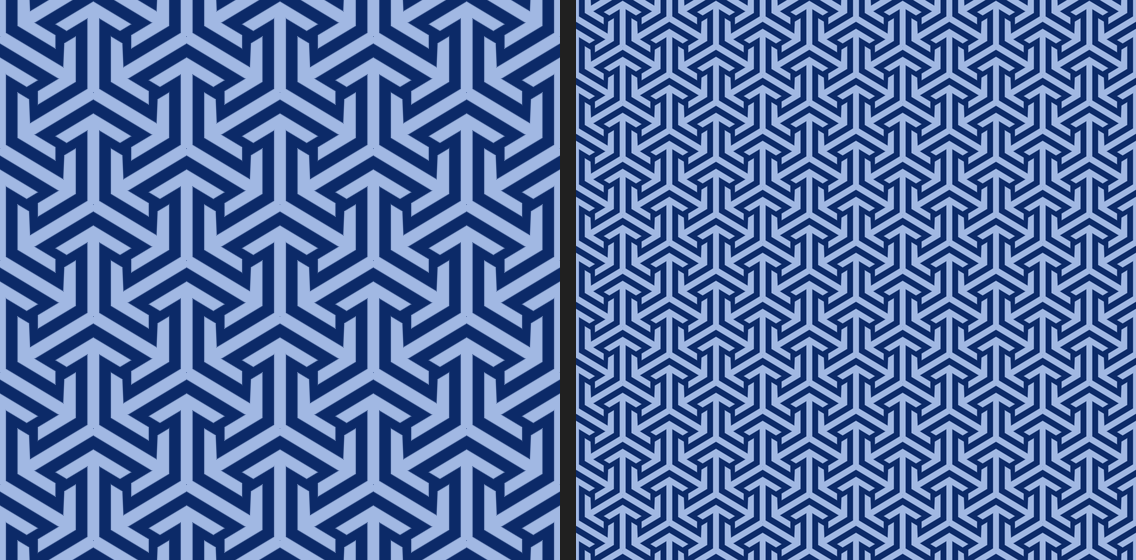
Left, the tile; right, the same tile 2 across and 2 down.
Write a three.js fragment shader that draws this pattern.

```glsl
// Interlocking three-armed arrow figures, pale blue on navy, on a staggered
// lattice of 3 x 5 cells. Each figure is a union of half-plane bands, and every
// pixel takes the nearest of the figures around it, so the lattice wraps.

varying vec2 vUv;

const vec2 REPEATS = vec2(3.0, 5.0);
const vec2 ANCHOR = vec2(0.5, 0.435);      // centre of one figure on the canvas
const vec2 CELL = vec2(1.0, 0.57735);      // cell size in figure units
const vec3 PALE = vec3(0.63, 0.72, 0.89);
const vec3 NAVY = vec3(0.047, 0.165, 0.407);

const float REACH = 0.406;                 // centre to outer edge of a barb
const float STEM_HALF = 0.0318;
const float BARB_WIDTH = 0.060;
const float BARB_TAPER = 0.045;            // widening of upright barbs to the tip
const float SOFTNESS = 0.0045;

vec2 rotate(vec2 p, float angle) {
  float c = cos(angle), s = sin(angle);
  return vec2(c * p.x + s * p.y, c * p.y - s * p.x);
}

// Signed distance to one arm pointing up: a stem with two swept-back barbs.
float arrowArm(vec2 p, float taper) {
  vec2 q = vec2(abs(p.x), p.y);
  float across = dot(q, vec2(0.5, 0.866025));
  float along = dot(q, vec2(0.866025, -0.5));
  float outer = across - REACH;
  float stem = max(max(q.x - STEM_HALF, -q.y), outer);

  float width = BARB_WIDTH - taper * along;
  float inner = REACH - width - across;
  float endCut = dot(q, vec2(0.5, -0.866025)) + 0.5 * REACH;
  float barb = max(max(outer, inner), endCut);
  return min(stem, barb);
}

// Three arms, a third of a turn apart.
float tripod(vec2 p) {
  float d = 1.0;
  for (int k = -1; k <= 1; k++) {
    float turn = float(k);
    vec2 q = rotate(p, turn * 2.0943951);
    float upright = step(0.5, turn * sign(q.x));
    d = min(d, arrowArm(q, BARB_TAPER * upright));
  }
  return d;
}

// Nearest figure; odd half-columns are shifted by half a cell.
float lattice(vec2 uv) {
  vec2 p = (fract((uv - ANCHOR) * REPEATS + 0.5) - 0.5) * CELL;
  float d = 1.0;
  for (int i = -1; i <= 1; i++) {
    for (int j = -1; j <= 1; j++) {
      float column = float(i);
      float row = float(j) + 0.5 * abs(column);
      d = min(d, tripod(p - vec2(0.5 * column, row) * CELL));
    }
  }
  return d;
}

void main() {
  float ground = smoothstep(-SOFTNESS, SOFTNESS, lattice(vUv));
  gl_FragColor = vec4(mix(PALE, NAVY, ground), 1.0);
}
```
